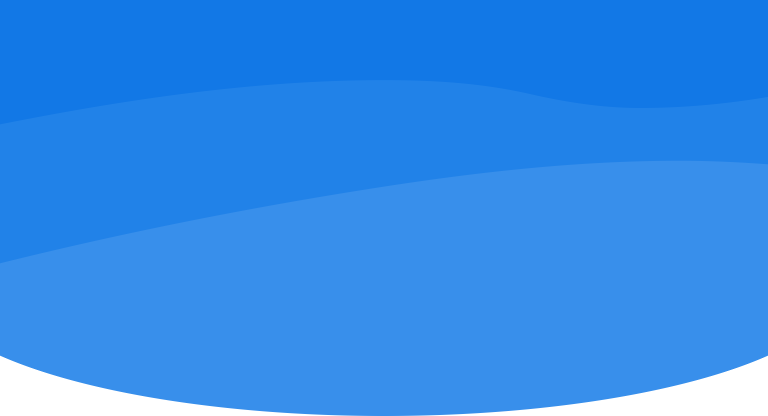
This background is drawn by a Shadertoy shader. Its source:

```glsl
// Layered blue waves above a white, gently curved lower rim.

const vec3 SKY_BLUE   = vec3(0.07, 0.47, 0.90);
const vec3 MID_BLUE   = vec3(0.13, 0.51, 0.91);
const vec3 FRONT_BLUE = vec3(0.22, 0.56, 0.92);
const vec3 RIM_WHITE  = vec3(1.0);

// Wave knots: x, height, slope, in units of the canvas
const vec3 BACK_WAVE[5] = vec3[5](
    vec3(0.0,   0.701,  0.367),
    vec3(0.5,   0.8074, 0.0),
    vec3(0.69,  0.774, -0.422),
    vec3(0.833, 0.7404, 0.0),
    vec3(1.0,   0.767,  0.312));
const vec3 FRONT_WAVE[4] = vec3[4](
    vec3(0.0,   0.367,  0.459),
    vec3(0.5,   0.5514, 0.285),
    vec3(0.885, 0.6136, 0.0),
    vec3(1.0,   0.605, -0.138));

// Half width and half height of the ellipse that forms the rim
const vec2 RIM_RADII = vec2(0.599, 0.323);

// Cubic Hermite curve between two knots
float hermite(vec3 a, vec3 b, float x) {
    float span = b.x - a.x;
    float t = clamp((x - a.x) / span, 0.0, 1.0);
    float s = 1.0 - t;
    return s * s * ((1.0 + 2.0 * t) * a.y + t * span * a.z)
         + t * t * ((1.0 + 2.0 * s) * b.y - s * span * b.z);
}

float backHeight(float x) {
    float height = BACK_WAVE[0].y;
    for (int i = 0; i < 4; i++)
        if (x >= BACK_WAVE[i].x) height = hermite(BACK_WAVE[i], BACK_WAVE[i + 1], x);
    return height;
}

float frontHeight(float x) {
    float height = FRONT_WAVE[0].y;
    for (int i = 0; i < 3; i++)
        if (x >= FRONT_WAVE[i].x) height = hermite(FRONT_WAVE[i], FRONT_WAVE[i + 1], x);
    return height;
}

float rimHeight(float x) {
    float u = (x - 0.5) / RIM_RADII.x;
    return RIM_RADII.y * (1.0 - sqrt(max(1.0 - u * u, 0.0)));
}

// Smooth coverage of the area below a height
float below(float height, float y) {
    return clamp((height - y) * iResolution.y + 0.5, 0.0, 1.0);
}

void mainImage(out vec4 fragColor, in vec2 fragCoord) {
    vec2 uv = fragCoord / iResolution.xy;

    // Paint the layers from back to front
    vec3 color = mix(SKY_BLUE, MID_BLUE, below(backHeight(uv.x), uv.y));
    color = mix(color, FRONT_BLUE, below(frontHeight(uv.x), uv.y));
    color = mix(color, RIM_WHITE, below(rimHeight(uv.x), uv.y));

    fragColor = vec4(color, 1.0);
}
```
